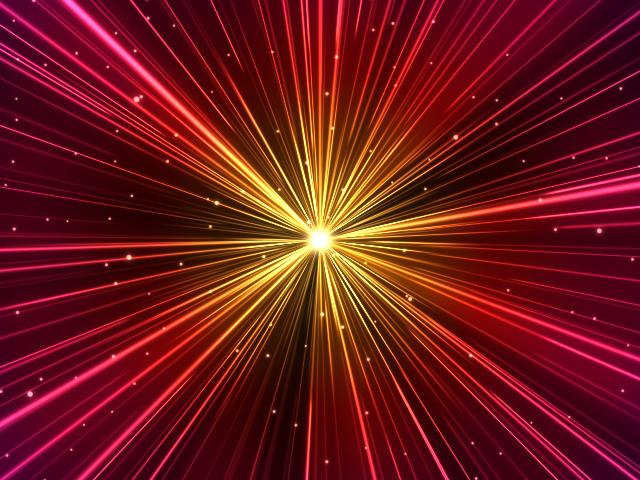
This background is drawn by a Shadertoy shader. Its source:

```glsl
// Starburst: gold core throwing red and magenta light streaks with scattered sparks.

const float TAU = 6.2831853;
const vec3 GOLD = vec3(1.0, 0.76, 0.30);

float hash(vec2 p) {
    vec3 q = fract(vec3(p.xyx) * 0.1031);
    q += dot(q, q.yzx + 33.33);
    return fract((q.x + q.y) * q.z);
}

// Blend five colours outwards from the centre.
vec3 radialRamp(float r, vec3 a, vec3 b, vec3 c, vec3 d, vec3 e) {
    vec3 col = mix(a, b, smoothstep(0.06, 0.23, r));
    col = mix(col, c, smoothstep(0.20, 0.38, r));
    col = mix(col, d, smoothstep(0.34, 0.60, r));
    return mix(col, e, smoothstep(0.60, 0.84, r));
}

// Smooth noise around the circle; turn runs from 0 to 1.
float ringNoise(float turn, float cells, float seed) {
    float x = turn * cells;
    float i = floor(x);
    float a = hash(vec2(i, seed));
    float b = hash(vec2(mod(i + 1.0, cells), seed));
    return mix(a, b, smoothstep(0.0, 1.0, x - i));
}

// Soft angular sector around a direction in degrees.
float sector(vec2 dir, float degrees_, float sharpness) {
    float a = radians(degrees_);
    return exp(sharpness * (dot(dir, vec2(cos(a), sin(a))) - 1.0));
}

// Bright thread with a soft halo.
float streak(float dist, float width, float halo) {
    float d = dist / width;
    return exp(-d * d) + halo * exp(-abs(d) * 0.5);
}

// One random ray per sector, lit between a random start and end radius.
float rayLayer(float turn, float r, float sectors, float seed,
               vec2 startRange, vec2 endRange, float pixel) {
    float x = turn * sectors;
    vec2 id = vec2(floor(x), seed);
    float f = fract(x);
    float offset = f - mix(0.25, 0.75, hash(id));
    float dist = offset / sectors * TAU * r;
    float size = hash(id + 17.3);
    float width = mix(0.0011, 0.0030, size * size) * (0.5 + 1.2 * r);
    float start = mix(startRange.x, startRange.y, hash(id + 41.7));
    float end = mix(endRange.x, endRange.y, hash(id + 73.1));
    float lit = smoothstep(start, start + 0.05, r) * (1.0 - smoothstep(end * 0.6, end, r));
    float window = smoothstep(0.0, 0.2, f) * smoothstep(0.0, 0.2, 1.0 - f);
    float power = hash(id + 97.9);
    return streak(dist, max(width, 0.7 * pixel), 0.13) * lit * window * mix(0.15, 1.15, power * power);
}

// A long beam leaving the centre at a given angle.
float beam(vec2 p, float r, float degrees_, float width, float power) {
    float a = radians(degrees_);
    vec2 dir = vec2(cos(a), sin(a));
    float dist = p.x * dir.y - p.y * dir.x;
    float ahead = smoothstep(0.0, 0.06, dot(p, dir));
    return streak(dist, width * (0.3 + 0.9 * r), 0.22) * ahead * power;
}

// Round spark with a faint glow.
float spark(vec2 d, float radius, float pixel) {
    float l = length(d);
    return 1.0 - smoothstep(radius - pixel, radius + pixel, l)
         + 0.25 * exp(-l * l / (radius * radius * 4.0));
}

// Sparse jittered grid of small sparks.
float sparkField(vec2 p, float cell, float pixel) {
    vec2 id = floor(p / cell);
    vec2 jitter = mix(vec2(0.2), vec2(0.8), vec2(hash(id + 5.1), hash(id + 29.4)));
    float radius = mix(0.0014, 0.0028, hash(id + 63.2));
    return spark(p - (id + jitter) * cell, radius, pixel) * step(0.58, hash(id + 88.6));
}

void mainImage(out vec4 fragColor, in vec2 fragCoord) {
    float pixel = 1.0 / iResolution.y;
    vec2 p = (fragCoord - 0.5 * iResolution.xy) * pixel;
    float r = length(p);
    vec2 dir = p / max(r, 1e-5);
    float turn = fract(atan(p.y, p.x + 1e-6) / TAU + 1.0);

    // Dark fan of light behind the rays, with unlit and glowing sectors.
    vec3 haze = radialRamp(r, vec3(0.50, 0.29, 0.02), vec3(0.37, 0.14, 0.0),
        vec3(0.40, 0.01, 0.01), vec3(0.33, 0.0, 0.09), vec3(0.25, 0.0, 0.15));
    float fan = 0.5 * ringNoise(turn, 29.0, 3.0) + 0.5 * ringNoise(turn, 67.0, 8.0);
    float shade = sector(dir, 22.0, 22.0) + sector(dir, 170.0, 22.0)
                + sector(dir, 254.0, 30.0) + 0.5 * sector(dir, 194.0, 50.0);
    shade = min(shade, 1.0) * (1.0 - 0.75 * smoothstep(0.35, 0.65, r));
    float glow = sector(dir, 137.0, 90.0) + sector(dir, 9.0, 250.0) + sector(dir, 213.0, 70.0)
               + sector(dir, 338.0, 80.0) + 0.7 * sector(dir, 50.0, 40.0) + 0.6 * sector(dir, 92.0, 50.0);
    vec3 col = haze * (0.42 + 0.75 * fan + 0.4 * glow) * (1.0 - 0.6 * shade);

    // Random rays: short inner ones, full ones, and outer ones.
    float light = rayLayer(turn, r, 71.0, 11.0, vec2(0.0, 0.04), vec2(0.2, 0.5), pixel);
    light += rayLayer(turn, r, 53.0, 23.0, vec2(0.0, 0.12), vec2(0.3, 1.2), pixel);
    light += rayLayer(turn, r, 37.0, 31.0, vec2(0.0, 0.2), vec2(1.4, 2.0), pixel);
    light += rayLayer(turn, r, 83.0, 47.0, vec2(0.18, 0.5), vec2(1.2, 2.0), pixel);
    light *= (1.0 - 0.45 * shade) * (1.0 + 0.35 * smoothstep(0.25, 0.08, r));

    // Principal beams: angle in degrees, width, power.
    vec3 beams[16] = vec3[16](
        vec3(136.5, 0.0092, 1.35), vec3(143.6, 0.0055, 0.7), vec3(9.8, 0.0092, 1.0),
        vec3(210.0, 0.0080, 0.9), vec3(217.0, 0.0050, 0.7), vec3(225.0, 0.0080, 0.8),
        vec3(181.8, 0.0050, 0.8), vec3(90.0, 0.0050, 0.7), vec3(84.8, 0.0050, 0.75),
        vec3(98.7, 0.0040, 0.7), vec3(283.0, 0.0045, 0.8), vec3(322.8, 0.0040, 0.85),
        vec3(339.5, 0.0055, 0.8), vec3(35.5, 0.0040, 0.7), vec3(150.4, 0.0040, 0.7),
        vec3(185.5, 0.0045, 0.7));
    for (int i = 0; i < 16; i++)
        light += beam(p, r, beams[i].x, beams[i].y, beams[i].z);

    vec3 rayColor = radialRamp(r, GOLD, vec3(1.0, 0.53, 0.14),
        vec3(0.95, 0.22, 0.14), vec3(0.90, 0.13, 0.32), vec3(0.80, 0.10, 0.42));
    vec3 hot = vec3(0.25, 0.42, 0.40) * max(light - 0.6, 0.0);
    col += (rayColor * min(light, 1.4) + min(hot, vec3(0.38))) * 0.86;

    // Sparks: a fine scatter and a few large ones.
    float sparks = sparkField(p, 0.068, pixel);
    vec2 large[8] = vec2[8](
        vec2(-0.382, 0.293), vec2(-0.604, -0.321), vec2(-0.398, -0.036), vec2(0.582, 0.019),
        vec2(0.283, 0.214), vec2(-0.215, 0.077), vec2(0.188, -0.123), vec2(0.005, -0.155));
    for (int i = 0; i < 8; i++)
        sparks += spark(p - large[i], mix(0.0055, 0.0033, float(i) / 7.0), pixel);
    col += mix(rayColor, vec3(1.0, 0.85, 0.75), 0.6) * sparks;

    // White-hot core and its golden glow.
    col += vec3(1.0, 0.92, 0.75) * 1.5 * exp(-r * r / 0.0006);
    col += GOLD * 0.4 * exp(-r / 0.035);
    fragColor = vec4(clamp(col, 0.0, 1.0), 1.0);
}
```
